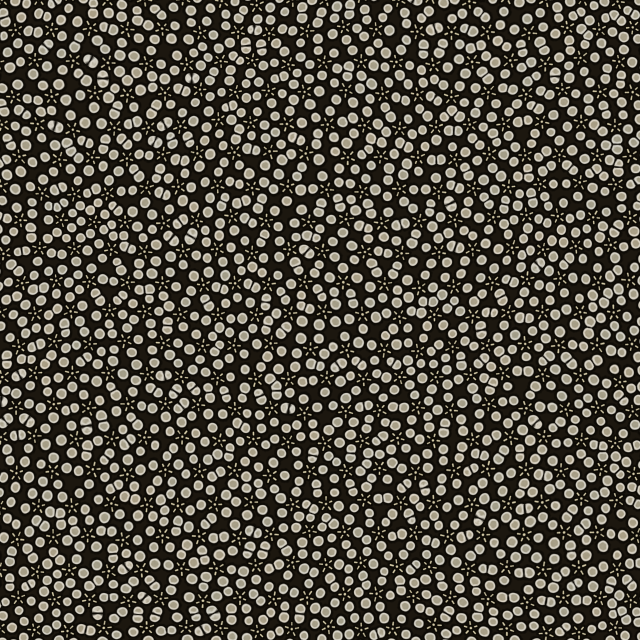
A Shadertoy shader for this pattern:

```glsl
// Small five-dot blossoms with fine stamens, scattered closely over dark cloth.

const float TAU = 6.2831853;

vec2 hash2(vec2 p) {
    vec3 q = fract(p.xyx * vec3(0.1031, 0.1030, 0.0973));
    q += dot(q, q.yzx + 33.33);
    return fract((q.xx + q.yz) * q.zy);
}

float gradientDot(vec2 corner, vec2 offset) {
    float angle = TAU * hash2(corner).x;
    return dot(vec2(cos(angle), sin(angle)), offset);
}

float gradientNoise(vec2 p) {
    vec2 i = floor(p), f = p - i;
    vec2 u = f * f * f * (f * (f * 6.0 - 15.0) + 10.0);
    float low = mix(gradientDot(i, f), gradientDot(i + vec2(1, 0), f - vec2(1, 0)), u.x);
    float high = mix(gradientDot(i + vec2(0, 1), f - vec2(0, 1)), gradientDot(i + 1.0, f - 1.0), u.x);
    return mix(low, high, u.y);
}

float segmentDistance(vec2 p, vec2 a, vec2 b) {
    vec2 ab = b - a;
    return length(p - a - ab * clamp(dot(p - a, ab) / dot(ab, ab), 0.0, 1.0));
}

// Returns the signed distances to the nearest petal dot (x) and stamen (y).
vec2 blossoms(vec2 p) {
    vec2 spacing = vec2(0.0564, 0.0492);
    float nearest = 1.0, second = 1.0, stamen = 1.0;
    float row0 = floor(p.y / spacing.y + 0.5);

    for (float j = -1.0; j <= 1.0; j++) {
        float row = row0 + j;
        float stagger = 0.5 * mod(row, 2.0);
        float column0 = floor(p.x / spacing.x - stagger + 0.5);
        for (float i = -1.0; i <= 1.0; i++) {
            vec2 cell = vec2(column0 + i, row);
            vec2 rnd = hash2(cell + 71.0);
            vec2 centre = (cell + vec2(stagger, 0.0)) * spacing + (rnd - 0.5) * 0.009;
            vec2 q = p - centre;

            // Neighbours turn alike, so their petals interlock.
            float turn = 3.0 * gradientNoise(centre * 2.5 + 9.0) + 0.6 * (rnd.y - 0.5);
            stamen = min(stamen, length(q) - 0.0018);

            for (float k = 0.0; k < 5.0; k++) {
                vec2 vary = hash2(cell * 5.0 + vec2(k * 17.0 + 3.0, k * 7.0 + 40.0));
                float angle = turn + TAU * k / 5.0 + 0.2 * (vary.x - 0.5);
                vec2 petal = vec2(cos(angle), sin(angle)) * mix(0.0202, 0.0228, vary.y);
                float d = length(q - petal) - mix(0.0069, 0.0085, vary.x);
                second = min(second, max(nearest, d));
                nearest = min(nearest, d);

                float between = angle + TAU / 10.0;
                vec2 ray = vec2(cos(between), sin(between));
                float reach = mix(0.0092, 0.0112, vary.y);
                stamen = min(stamen, segmentDistance(q, ray * 0.0066, ray * reach) - 0.0011);
            }
        }
    }
    // Keep a thin gap between crowded dots.
    return vec2(max(nearest, 0.5 * (nearest - second) + 0.0012), stamen);
}

void mainImage(out vec4 fragColor, in vec2 fragCoord) {
    vec2 p = fragCoord / iResolution.y;
    float soft = max(0.0013, 0.8 / iResolution.y);

    // Gentle drift of the layout.
    vec2 drift = vec2(gradientNoise(p * 4.0), gradientNoise(p * 4.0 + 31.0));
    vec2 d = blossoms(p + 0.012 * drift + 2.0);
    float petal = d.x + 0.0009 * gradientNoise(p * 110.0);
    float stamen = d.y + 0.0006 * gradientNoise(p * 150.0 + 5.0);
    float grain = gradientNoise(p * 230.0 + 17.0);

    // Dark cloth, deepest around the print.
    float away = smoothstep(0.0018, 0.0058, min(petal, stamen) + 0.0015 * grain);
    vec3 color = mix(vec3(0.05, 0.04, 0.02), vec3(0.11, 0.09, 0.06), away);

    // Cream stamens.
    color = mix(color, vec3(0.84, 0.80, 0.66), smoothstep(soft, -soft, stamen));

    // Grey-beige dots with a pale rim.
    float rim = smoothstep(-0.0042, -0.0015, petal + 0.0006 * grain);
    vec3 dotColor = mix(vec3(0.65, 0.62, 0.53), vec3(0.84, 0.82, 0.77), rim);
    dotColor += 0.025 * grain + 0.03 * gradientNoise(p * 20.0) * vec3(1.0, 0.2, -0.4);
    color = mix(color, dotColor, smoothstep(soft, -soft, petal));

    fragColor = vec4(color, 1.0);
}
```
